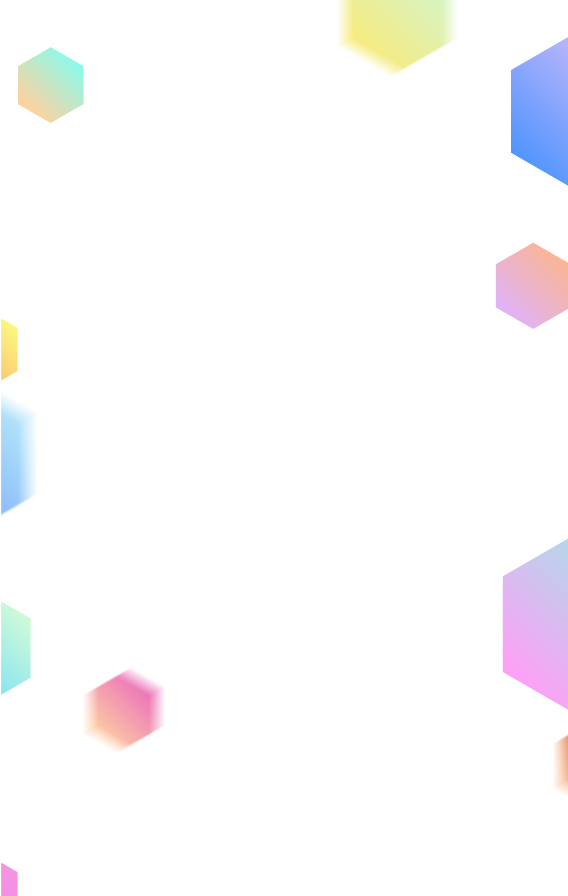
Write a Shadertoy shader that draws this background.

```glsl
const int COUNT = 11;
const float COS30 = 0.8660254;

// Each hexagon: centre x, centre y, circumradius, streak length
const vec4 HEXAGONS[COUNT] = vec4[COUNT](
    vec4(0.0566, 0.905, 0.0423, 0.0),
    vec4(0.444, 0.987, 0.0677, 0.021),
    vec4(0.6504, 0.8757, 0.0924, 0.0),
    vec4(0.5951, 0.681, 0.0482, 0.0),
    vec4(-0.0221, 0.610, 0.0482, 0.0),
    vec4(-0.0477, 0.4883, 0.0911, 0.026),
    vec4(-0.0234, 0.2767, 0.0664, 0.0),
    vec4(0.138, 0.207, 0.043, 0.021),
    vec4(0.6536, 0.3034, 0.1068, 0.0),
    vec4(0.668, 0.1497, 0.0495, 0.020),
    vec4(-0.0221, 0.0026, 0.0482, 0.0));

// Gradient colours at the lower left and upper right of each hexagon
const vec3 LOWER_COLORS[COUNT] = vec3[COUNT](
    vec3(1.0, 0.82, 0.62), vec3(0.97, 0.92, 0.49), vec3(0.33, 0.59, 1.0),
    vec3(0.88, 0.70, 0.97), vec3(0.99, 0.67, 0.41), vec3(0.43, 0.63, 0.98),
    vec3(0.41, 0.85, 0.99), vec3(0.99, 0.80, 0.64), vec3(0.99, 0.63, 0.96),
    vec3(0.98, 0.75, 0.59), vec3(0.94, 0.51, 0.92));
const vec3 UPPER_COLORS[COUNT] = vec3[COUNT](
    vec3(0.55, 0.98, 0.91), vec3(0.83, 0.96, 0.80), vec3(0.83, 0.74, 0.98),
    vec3(0.98, 0.71, 0.58), vec3(0.99, 0.96, 0.50), vec3(0.70, 0.89, 0.98),
    vec3(0.80, 0.98, 0.85), vec3(0.92, 0.44, 0.73), vec3(0.63, 0.90, 0.91),
    vec3(0.86, 0.43, 0.24), vec3(0.96, 0.58, 0.89));

// Coverage of a pointy-top hexagon streaked along its rising edge
float streakedHexagon(vec2 p, float radius, float streak, float pixel) {
    float apothem = COS30 * radius;
    float span = max(streak, pixel);
    float across = p.x;
    float rising = dot(p, vec2(0.5, COS30));
    float falling = dot(p, vec2(-0.5, COS30));

    // Part of the streak segment that lies between the crossed edges
    float start = (-apothem - min(across, rising)) / COS30;
    float end = (apothem - max(across, rising)) / COS30;
    float inside = min(end, 0.5 * span) - max(start, -0.5 * span);

    // Edges parallel to the streak stay crisp
    float crisp = (apothem - abs(falling)) / (pixel + 0.08 * streak) + 0.5;
    return clamp(inside / span, 0.0, 1.0) * clamp(crisp, 0.0, 1.0);
}

vec3 diagonalGradient(vec2 p, float radius, vec3 lower, vec3 upper) {
    float t = 0.5 + 0.4 * (p.x + p.y) / radius;
    return mix(lower, upper, clamp(t, 0.0, 1.0));
}

void mainImage(out vec4 fragColor, in vec2 fragCoord) {
    float pixel = 1.0 / iResolution.y;
    vec2 uv = fragCoord * pixel;
    vec3 color = vec3(1.0);

    // Thin white margin on the left
    float margin = clamp((uv.x - 0.0013) / pixel + 0.5, 0.0, 1.0);

    for (int i = 0; i < COUNT; i++) {
        vec4 hexagon = HEXAGONS[i];
        vec2 p = uv - hexagon.xy;
        vec3 fill = diagonalGradient(p, hexagon.z, LOWER_COLORS[i], UPPER_COLORS[i]);
        float coverage = streakedHexagon(p, hexagon.z, hexagon.w, pixel);
        color = mix(color, fill, coverage * margin);
    }
    fragColor = vec4(color, 1.0);
}
```
